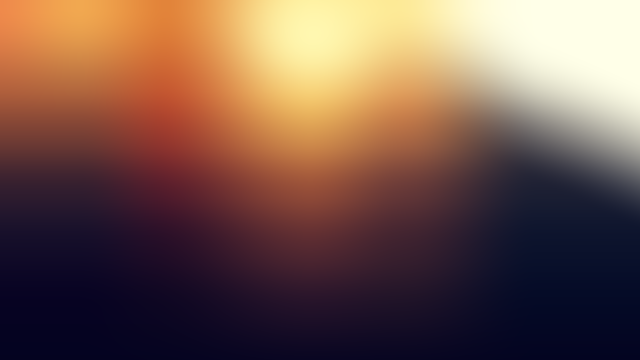
This background is drawn by a Shadertoy shader. Its source:

```glsl
// Vertical ramps, top to bottom, in 0..255 units
const vec3[5] AMBER = vec3[5](vec3(241, 168, 80), vec3(158, 83, 56), vec3(66, 37, 48), vec3(28, 20, 45), vec3(8, 3, 35));
const vec3[5] EMBER = vec3[5](vec3(225, 128, 55), vec3(188, 72, 45), vec3(112, 36, 45), vec3(52, 18, 42), vec3(18, 8, 35));
const vec3[5] SUN = vec3[5](vec3(254, 234, 145), vec3(242, 188, 92), vec3(176, 96, 60), vec3(115, 55, 52), vec3(50, 25, 45));
const vec3[5] COPPER = vec3[5](vec3(253, 232, 147), vec3(215, 135, 75), vec3(125, 70, 60), vec3(75, 40, 50), vec3(40, 24, 42));
const vec3[5] DUSK = vec3[5](vec3(255, 250, 205), vec3(88, 79, 80), vec3(38, 38, 54), vec3(16, 23, 47), vec3(5, 12, 40));

const vec3 CORAL = vec3(239, 136, 75);
const vec3 SUN_CORE = vec3(255, 249, 180);
const vec3 CREAM = vec3(255, 255, 232);
const vec3 GROUND = vec3(3, 3, 32);

// Depth range over which each ramp colour fades in
const vec4 FADE_START = vec4(0.02, 0.24, 0.40, 0.54);
const vec4 FADE_END = vec4(0.36, 0.54, 0.68, 0.86);

const vec2 CORE_CENTER = vec2(0.49, 0.10);
const vec2 CORE_SIZE = vec2(0.09, 0.13);

// Diagonal lower edge of the cream light
const float CREAM_X = 0.807;
const float CREAM_DEPTH = 0.30;
const float CREAM_SLOPE = 0.84;
const float CREAM_INNER = 0.24;
const float CREAM_OUTER = 0.18;

vec3 verticalRamp(vec3[5] stops, float depth) {
    vec3 color = stops[0];
    for (int i = 0; i < 4; i++) {
        color = mix(color, stops[i + 1], smoothstep(FADE_START[i], FADE_END[i], depth));
    }
    return color;
}

float creamLight(float x, float depth) {
    float edge = CREAM_DEPTH + CREAM_SLOPE * (x - CREAM_X);
    float above = 1.0 - smoothstep(edge - CREAM_INNER, edge + CREAM_OUTER, depth);
    return above * smoothstep(0.60, 0.85, x);
}

void mainImage(out vec4 fragColor, in vec2 fragCoord) {
    vec2 uv = fragCoord / iResolution.xy;
    float x = uv.x;
    float depth = 1.0 - uv.y;

    // Coral tint at the upper left
    vec3[5] leftStops = AMBER;
    leftStops[0] = mix(CORAL, AMBER[0], smoothstep(-0.02, 0.13, x));

    // Ramps blended from left to right
    vec3 color = verticalRamp(leftStops, depth);
    color = mix(color, verticalRamp(EMBER, depth), smoothstep(0.12, 0.28, x));
    color = mix(color, verticalRamp(SUN, depth), smoothstep(0.24, 0.49, x));
    color = mix(color, verticalRamp(COPPER, depth), smoothstep(0.48, 0.64, x));
    color = mix(color, verticalRamp(DUSK, depth), smoothstep(0.62, 0.84, x));

    // Bright core and cream light
    vec2 fromCore = (vec2(x, depth) - CORE_CENTER) / CORE_SIZE;
    color = mix(color, SUN_CORE, 0.9 * exp(-dot(fromCore, fromCore)));
    color = mix(color, CREAM, creamLight(x, depth));

    // Dark ground
    color = mix(color, GROUND, smoothstep(0.72, 1.08, depth));
    fragColor = vec4(color / 255.0, 1.0);
}
```
